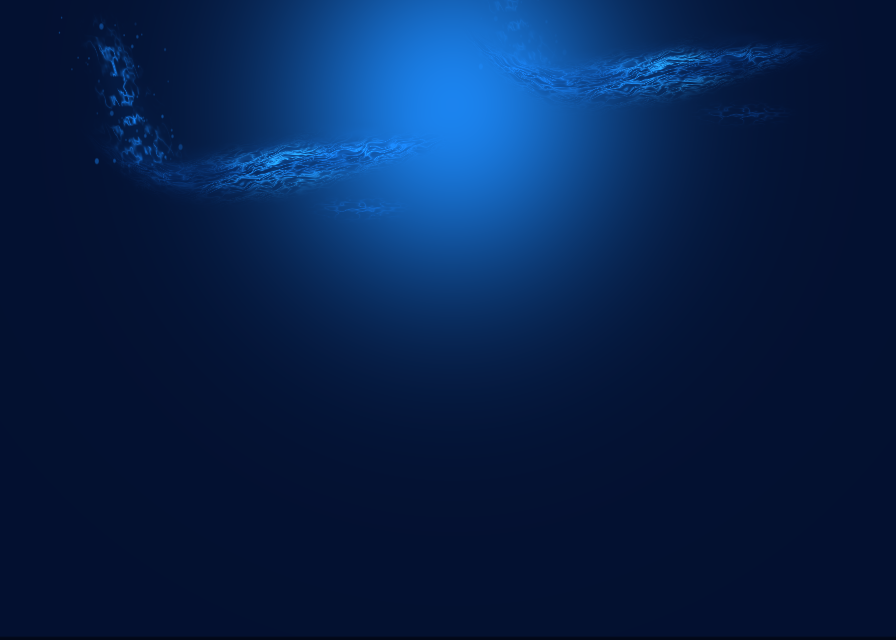
This background is drawn by a Shadertoy shader. Its source:

```glsl
const vec3 NAVY = vec3(0.013, 0.064, 0.188);
const vec3 AZURE = vec3(0.108, 0.515, 0.935);
const vec3 DEEP = vec3(0.015, 0.14, 0.36);
const vec3 WATER = vec3(0.05, 0.43, 0.88);
const vec3 SPARKLE = vec3(0.22, 0.80, 1.0);

float hash(vec2 p) {
    p = fract(p * vec2(0.1731, 0.2397));
    p += dot(p, p.yx + 31.37);
    return fract((p.x + p.y) * p.x * 17.13);
}

float noise(vec2 p) {
    vec2 cell = floor(p), f = fract(p);
    f = f * f * (3.0 - 2.0 * f);
    return mix(mix(hash(cell), hash(cell + vec2(1, 0)), f.x),
               mix(hash(cell + vec2(0, 1)), hash(cell + vec2(1, 1)), f.x), f.y);
}

float fbm(vec2 p) {
    return 0.6 * noise(p) + 0.4 * noise(p * 2.1 + 7.3);
}

// Thin bright lines where the noise crosses its middle value
float ridges(vec2 p, float sharpness) {
    return pow(1.0 - abs(2.0 * fbm(p) - 1.0), sharpness);
}

float bell(float x, float width) {
    return exp(-x * x / (width * width));
}

// Soft window that opens at a and closes at b
float window(float x, float a, float b, float fade) {
    return smoothstep(a, a + fade, x) * (1.0 - smoothstep(b - fade, b, x));
}

// Height of the sagging wave line
float waveLine(float u) {
    float rise = max(-u - 0.08, 0.0);
    return 0.16 * u - 0.004 + 3.0 * rise * rise;
}

// Horizontal position of the leaning splash column
float plumeLine(float v) {
    return -0.16 - 0.085 * pow(clamp(v / 0.236, 0.0, 1.0), 0.75);
}

float droplets(vec2 q, float pixel) {
    float light = 0.0;
    for (int i = 0; i < 60; i++) {
        float k = float(i);
        float height = 0.25 * hash(vec2(k, 2.7));
        float side = hash(vec2(k, 9.1)) + hash(vec2(k, 5.3)) - 0.9;
        vec2 centre = vec2(plumeLine(height) + 0.10 * side, height);
        float radius = mix(0.0008, 0.0034, pow(hash(vec2(k, 14.9)), 3.0));
        vec2 d = (q - centre) * vec2(1.0, 0.7);
        float disc = 1.0 - smoothstep(radius - pixel, radius + pixel, length(d));
        light += disc * (0.2 + 0.6 * hash(vec2(k, 21.7)));
    }
    return min(light, 1.0);
}

// Adds one splash whose wave is centred on q = 0
vec3 addSplash(vec3 colour, vec2 q, float plumeStrength, float pixel) {
    float d = q.y - waveLine(q.x);

    // Wave body: a thick middle and tapered ends
    float reach = window(q.x, -0.29, 0.31, 0.17);
    float thickness = mix(0.012, 0.027, bell(q.x + 0.01, 0.18));
    float body = reach * bell(d, thickness);
    vec2 flow = vec2(q.x * 32.0 + d * 30.0, d * 150.0 - q.x * 18.0);
    flow.y += 1.3 * noise(q * vec2(45.0, 70.0));
    float fine = ridges(flow * vec2(1.6, 1.5) + 4.7, 6.0);
    float streaks = max(ridges(flow, 6.0), 0.8 * fine);
    float core = bell(q.x - 0.06, 0.12);
    float patches = smoothstep(0.2, 0.7, noise(flow * 0.45 + 11.0));
    float crest = body * streaks * (0.35 + 0.8 * core) * mix(0.4, 1.25, patches);

    // Faint veil above the wave and torn spray below it
    float veil = reach * bell(d - 0.018, 0.025) * noise(q * vec2(24.0, 70.0));
    float spray = window(q.x, 0.07, 0.25, 0.09) * bell(q.y + 0.062, 0.012);
    spray *= ridges(q * vec2(60.0, 160.0), 6.0);

    // Broken column of water with loose drops
    float columnReach = window(q.y, -0.04, 0.25, 0.09);
    float column = columnReach * bell(q.x - plumeLine(q.y), 0.036 - 0.07 * max(q.y, 0.0));
    float strands = ridges(vec2(q.x * 110.0 + q.y * 34.0, q.y * 55.0), 6.0);
    float tears = smoothstep(0.35, 0.68, noise(q * 65.0 + 3.1));
    float plume = column * (strands * tears + 0.07) + 0.7 * droplets(q, pixel);
    plume *= plumeStrength;

    colour = mix(colour, DEEP, 0.35 * body * (1.0 - streaks));
    colour += WATER * (0.72 * crest + 0.10 * veil + 0.24 * spray + 0.65 * plume);
    float glint = crest * core * patches;
    return mix(colour, SPARKLE, clamp(0.65 * glint + 0.15 * plume, 0.0, 0.85));
}

vec3 background(vec2 p, float middle) {
    vec2 fromLight = p - vec2(middle + 0.007, 0.836);
    float glow = bell(length(fromLight * vec2(1.09, 1.02)), 0.284);
    float halo = bell(length(fromLight), 0.50);
    return mix(NAVY, AZURE, glow * 0.97 + halo * 0.03);
}

void mainImage(out vec4 fragColor, in vec2 fragCoord) {
    vec2 p = fragCoord / iResolution.y;
    float middle = 0.5 * iResolution.x / iResolution.y;
    float pixel = 0.8 / iResolution.y;

    vec3 colour = background(p, middle);
    colour = addSplash(colour, p - vec2(middle - 0.298, 0.736), 1.0, pixel);
    colour = addSplash(colour, p - vec2(middle + 0.302, 0.884), 0.15, pixel);

    // Dark rim along the bottom
    colour *= mix(0.5, 1.0, smoothstep(0.003, 0.007, p.y));
    fragColor = vec4(clamp(colour, 0.0, 1.0), 1.0);
}
```
